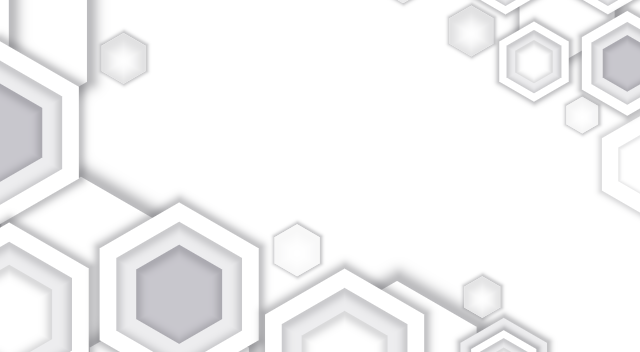
Give the GLSL for this background, as a Shadertoy shader.

```glsl
// Layered white paper hexagons with soft shadows around an empty white centre.

// Units: the canvas height is 100.
const vec3 WHITE = vec3(1.0);
const vec3 BAND_GREY = vec3(0.93, 0.93, 0.937);
const vec3 CORE_GREY = vec3(0.785, 0.78, 0.805);
const vec3 SHADOW = vec3(0.42, 0.42, 0.44);
const float BAND_SCALE = 0.79;   // recessed band, relative to its frame
const float CORE_SCALE = 0.54;   // central recess
const float PALE_SCALE = 0.64;   // recess of an all-white frame
const vec2 BACK_OFFSET = vec2(0.5, 0.5);
const vec2 FRAME_OFFSET = vec2(0.15, 0.1);

// Frame styles
const float OPEN = 0.0, DARK = 1.0, PALE = 2.0, SOLID = 3.0;

// Plain sheets at the back: centre, circumradius
const vec3 SHEETS[6] = vec3[6](
    vec3(2.1, 89.8, 26.1), vec3(-20.1, 100.0, 26.1), vec3(23.0, 23.7, 26.1),
    vec3(48.1, -11.8, 26.1), vec3(112.8, -5.9, 26.1), vec3(161.1, 98.8, 15.6));

// Recessed frames: centre, circumradius, style
const vec4 FRAMES[11] = vec4[11](
    vec4(-0.2, 62.3, 26.1, DARK), vec4(2.6, 10.7, 26.1, OPEN),
    vec4(50.9, 16.4, 26.1, DARK), vec4(97.9, -2.4, 26.1, OPEN),
    vec4(143.1, -4.5, 14.2, SOLID), vec4(143.1, -4.5, 10.7, OPEN),
    vec4(143.6, 107.3, 11.4, OPEN), vec4(172.7, 107.3, 11.4, OPEN),
    vec4(151.7, 82.5, 11.4, OPEN), vec4(183.9, 53.3, 14.9, PALE),
    vec4(178.2, 82.0, 14.9, DARK));

// Small loose tokens: centre, circumradius, inner shading
const vec4 TOKENS[6] = vec4[6](
    vec4(35.1, 83.4, 7.2, 0.20), vec4(133.9, 91.2, 7.2, 0.20),
    vec4(165.4, 67.3, 5.2, 0.07), vec4(84.4, 28.9, 7.4, 0.05),
    vec4(137.0, 15.6, 5.9, 0.18), vec4(114.5, 106.2, 7.1, 0.15));

// Signed distance to a hexagon with a vertex at the top
float hexagon(vec2 p, float radius) {
    const vec2 axis = vec2(-0.5, -0.8660254);
    float apothem = 0.8660254 * radius;
    p = abs(p);
    p -= 2.0 * min(dot(vec2(0.5, -0.8660254), p), 0.0) * vec2(0.5, -0.8660254);
    p -= vec2(apothem, clamp(p.y, -0.5 * radius, 0.5 * radius));
    return length(p) * sign(p.x);
}

float coverage(float d) {
    return clamp(0.5 - d * iResolution.y / 100.0, 0.0, 1.0);
}

// Raised sheet: shadow outside, flat fill inside
void raise(inout vec3 col, vec2 p, float radius, vec3 fill,
           vec2 offset, float width, float strength) {
    float s = max(hexagon(p - offset, radius), 0.0) / width;
    col = mix(col, SHADOW, strength * exp(-s * s));
    col = mix(col, fill, coverage(hexagon(p, radius)));
}

// Recess: fill darkened along its rim, more so under the upper edges
void recess(inout vec3 col, vec2 p, float radius, vec3 fill,
            float width, float strength) {
    float d = hexagon(p, radius);
    float s = min(hexagon(p + vec2(0.0, 0.25 * width), radius), 0.0) / width;
    vec3 shaded = mix(fill, fill * SHADOW, strength * exp(-s * s));
    col = mix(col, shaded, coverage(d));
}

void drawFrame(inout vec3 col, vec2 p, float radius, float style) {
    float width = 0.6 + 0.05 * radius;
    vec3 face = style == SOLID ? BAND_GREY : WHITE;
    raise(col, p, radius, face, FRAME_OFFSET, width, style == PALE ? 0.25 : 0.4);
    if (style == SOLID) return;
    if (style == PALE) {
        recess(col, p, PALE_SCALE * radius, WHITE, 0.8, 0.16);
        return;
    }
    recess(col, p, BAND_SCALE * radius, BAND_GREY, width, 0.25);
    recess(col, p, CORE_SCALE * radius, style == DARK ? CORE_GREY : WHITE,
           width, 0.25);
}

void mainImage(out vec4 fragColor, in vec2 fragCoord) {
    vec2 p = 100.0 * fragCoord / iResolution.y;
    vec3 col = WHITE;

    // Back sheets with broad shadows
    for (int i = 0; i < 6; i++) {
        vec3 s = SHEETS[i];
        raise(col, p - s.xy, s.z, WHITE, BACK_OFFSET, 0.8 + 0.08 * s.z, 0.45);
    }

    // Loose tokens
    for (int i = 0; i < 6; i++) {
        vec4 t = TOKENS[i];
        raise(col, p - t.xy, t.z, WHITE, FRAME_OFFSET, 0.8, 0.35);
        recess(col, p - t.xy, t.z, WHITE, 0.45 * t.z, t.w);
    }

    // Frames in front
    for (int i = 0; i < 11; i++) {
        vec4 f = FRAMES[i];
        drawFrame(col, p - f.xy, f.z, f.w);
    }

    fragColor = vec4(col, 1.0);
}
```
